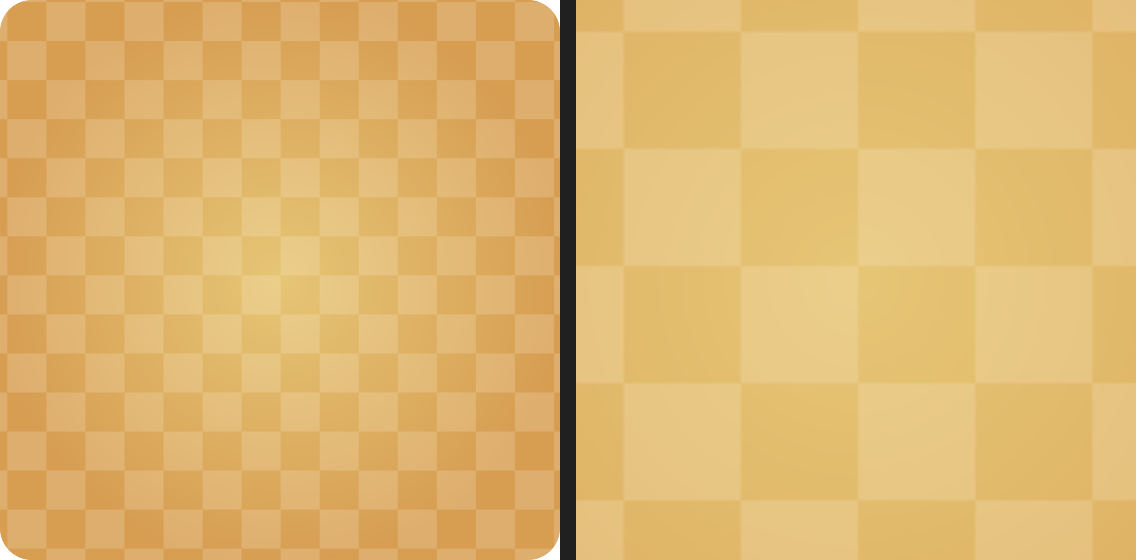
Left: the whole. Right: its middle third, enlarged.
Give the GLSL for this pattern, as a three.js fragment shader.

```glsl
#define PITCH 0.06973
#define GRID_ORIGIN vec2(0.0131, 0.0202)
#define CORNER_RADIUS 0.057
#define GLOW_RADIUS 0.51
#define EDGE 0.001
#define RIM_COLOR vec3(0.842, 0.618, 0.322)
#define GLOW_COLOR vec3(0.902, 0.775, 0.462)
#define TINT_COLOR vec3(1.0, 0.96, 0.89)
#define TINT_AMOUNT 0.19
#define PAPER_COLOR vec3(1.0)

varying vec2 vUv;

// Square wave per axis, +1 or -1 in alternate cells, with soft steps.
vec2 squareWave(vec2 cell) {
  vec2 triangle = abs(mod(cell - 0.5, 2.0) - 1.0) - 0.5;
  return clamp(triangle * PITCH / EDGE, -1.0, 1.0);
}

// 1 on light squares, 0 on dark ones.
float checker(vec2 p) {
  vec2 wave = squareWave((p - GRID_ORIGIN) / PITCH);
  return 0.5 + 0.5 * wave.x * wave.y;
}

float roundedBox(vec2 p, vec2 halfSize, float radius) {
  vec2 q = abs(p) - halfSize + radius;
  return length(max(q, 0.0)) + min(max(q.x, q.y), 0.0) - radius;
}

void main() {
  vec2 centered = vUv - 0.5;

  // Radial glow
  float falloff = clamp(length(centered) / GLOW_RADIUS, 0.0, 1.0);
  vec3 color = mix(GLOW_COLOR, RIM_COLOR, falloff);

  // Pale tint over the light squares
  color = mix(color, TINT_COLOR, TINT_AMOUNT * checker(vUv));

  // Rounded corners
  float outside = roundedBox(centered, vec2(0.5), CORNER_RADIUS);
  color = mix(color, PAPER_COLOR, smoothstep(-EDGE, EDGE, outside) * step(0.0, outside + EDGE));

  gl_FragColor = vec4(color, 1.0);
}
```
